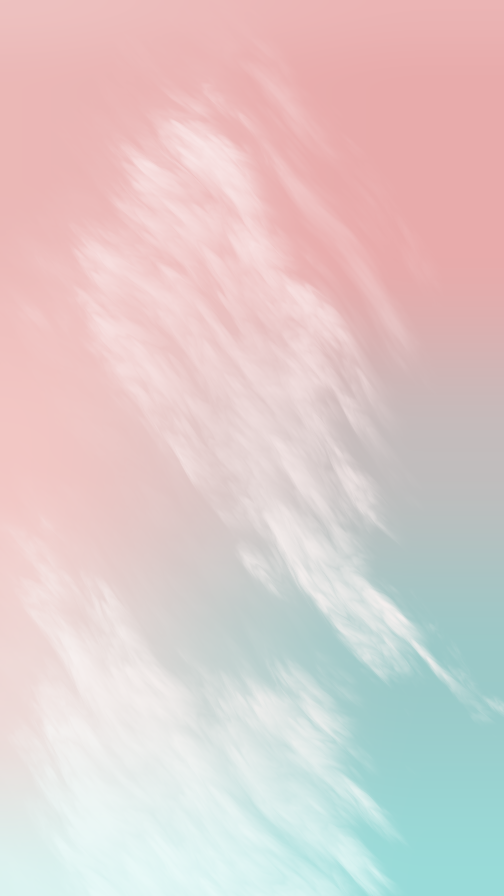
Give the GLSL for this background, as a WebGL 2 fragment shader.

```glsl
#version 300 es
precision highp float;

uniform vec2 u_resolution;
out vec4 fragColor;

vec2 hash2(vec2 c) {
    return fract(sin(vec2(dot(c, vec2(127.1, 311.7)), dot(c, vec2(269.5, 183.3)))) * 43758.5);
}

// Smooth cellular noise, bright at the cell centres
float cellular(vec2 p) {
    vec2 cell = floor(p);
    float sum = 0.0;
    for (int j = -1; j <= 1; j++)
        for (int i = -1; i <= 1; i++) {
            vec2 c = cell + vec2(i, j);
            vec2 r = c + hash2(c) - p;
            sum += exp(-9.0 * dot(r, r));
        }
    return clamp(1.0 + log(sum) * 0.26, 0.0, 1.0);
}

// Layered cellular noise, roughly centred on zero
float layered(vec2 p) {
    float total = 0.0, amplitude = 0.5;
    for (int i = 0; i < 4; i++) {
        total += amplitude * (cellular(p) - 0.68);
        p = p * 1.93 + vec2(7.3, 3.1);
        amplitude *= 0.6;
    }
    return total;
}

// Signed distance to an eight-sided outline, negative inside
float outline(vec2 p, vec2 v[8]) {
    float d = dot(p - v[0], p - v[0]), s = 1.0;
    for (int i = 0; i < 8; i++) {
        vec2 a = v[i], b = v[(i + 7) % 8];
        vec2 e = b - a, w = p - a;
        vec2 r = w - e * clamp(dot(w, e) / dot(e, e), 0.0, 1.0);
        d = min(d, dot(r, r));
        bvec3 side = bvec3(p.y >= a.y, p.y < b.y, e.x * w.y > e.y * w.x);
        if (all(side) || all(not(side))) s = -s;
    }
    return s * sqrt(d);
}

float feather(float d, float outer, float inner) {
    return 1.0 - smoothstep(-inner, outer, d);
}

// Pink above, teal below, paler toward the left
vec3 skyColor(vec2 uv) {
    vec3 left = mix(vec3(0.86, 0.95, 0.94), vec3(0.93, 0.85, 0.84), smoothstep(0.0, 0.22, uv.y));
    left = mix(left, vec3(0.95, 0.78, 0.77), smoothstep(0.2, 0.5, uv.y));
    left = mix(left, vec3(0.92, 0.72, 0.715), smoothstep(0.5, 0.8, uv.y));
    vec3 right = mix(vec3(0.60, 0.86, 0.85), vec3(0.61, 0.79, 0.785), smoothstep(0.0, 0.26, uv.y));
    right = mix(right, vec3(0.76, 0.74, 0.74), smoothstep(0.25, 0.5, uv.y));
    right = mix(right, vec3(0.91, 0.67, 0.67), smoothstep(0.48, 0.73, uv.y));
    vec3 sky = mix(left, right, smoothstep(0.0, 0.85, uv.x));
    return sky + vec3(0.01, 0.035, 0.035) * smoothstep(0.9, 1.0, uv.y);
}

void main() {
    vec2 uv = gl_FragCoord.xy / u_resolution;
    vec2 p = uv * vec2(1.0, 1.778);

    // Wind-aligned coordinates, gently bent
    vec2 wind = vec2(dot(p, vec2(0.67, -0.74)), dot(p, vec2(0.74, 0.67)));
    wind.y += 0.025 * sin(wind.x * 4.0 + 1.0) + 0.006 * sin(wind.x * 17.0 + wind.y * 9.0);
    float streak = layered(wind * vec2(2.2, 15.0));
    float puff = layered(wind * vec2(9.0, 15.0) + 4.0 + streak);
    vec2 q = p + 0.012 * sin(p.yx * vec2(19.0, 23.0) + 3.0 * sin(p * 11.0));
    float ragged = -0.09 * streak - 0.07 * puff;

    // Slanting plume, lower fan and thin veil
    float plume = outline(q, vec2[8](vec2(0.43, 1.66), vec2(0.32, 1.57), vec2(0.08, 1.17),
        vec2(0.46, 0.70), vec2(0.70, 0.45), vec2(0.98, 0.35), vec2(0.76, 0.72), vec2(0.68, 1.16))) + ragged;
    float fan = outline(q, vec2[8](vec2(0.04, 0.73), vec2(0.05, 0.46), vec2(0.09, -0.15),
        vec2(0.81, -0.15), vec2(0.78, 0.2), vec2(0.70, 0.45), vec2(0.42, 0.46), vec2(0.22, 0.59))) + ragged;
    float veil = outline(q, vec2[8](vec2(0.40, 1.64), vec2(0.55, 1.66), vec2(0.68, 1.50),
        vec2(0.87, 1.24), vec2(0.80, 0.96), vec2(0.80, 0.70), vec2(0.60, 1.0), vec2(0.50, 1.4))) + ragged;

    // Density of each part, thinner in the middle of the plume
    float body = 0.46 + 0.2 * smoothstep(1.1, 1.5, p.y) + 0.36 * (1.0 - smoothstep(0.45, 0.95, p.y));
    float texture1 = 0.75 * streak + 0.45 * puff;
    float plumeDensity = feather(plume, 0.03, 0.09) * (body + texture1);
    float fanDensity = feather(fan, 0.03, 0.11) * (0.84 - 0.22 * smoothstep(0.2, 0.75, p.x) + 0.8 * texture1);
    float veilDensity = feather(veil, 0.05, 0.12) * (0.2 + 0.5 * streak);
    float haze = 0.22 * feather(min(plume, fan), 0.16, 0.1) * (1.0 - smoothstep(0.5, 0.75, p.x));
    float density = 1.0 - (1.0 - clamp(plumeDensity, 0.0, 0.97)) * (1.0 - clamp(fanDensity, 0.0, 0.97))
        * (1.0 - clamp(veilDensity, 0.0, 0.5)) * (1.0 - haze);

    // Cloud tint: cool at the foot, warm white above
    vec3 cloud = mix(vec3(0.91, 0.975, 0.97), vec3(0.965, 0.94, 0.935), smoothstep(0.0, 0.45, p.y));
    cloud = mix(cloud, vec3(0.975, 0.905, 0.905), smoothstep(0.6, 1.1, p.y));
    vec3 color = mix(skyColor(uv), cloud, density);
    fragColor = vec4(color, 1.0);
}
```
